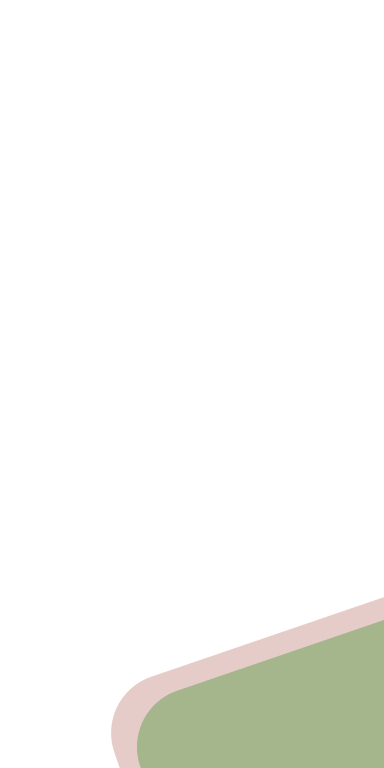
Give the GLSL for this background, as a Shadertoy shader.

```glsl
// Two tilted, rounded cards, rose behind sage, rising from the lower right of a white page.

const vec3 PAGE = vec3(1.0);
const vec3 ROSE = vec3(0.90, 0.80, 0.79);
const vec3 SAGE = vec3(0.647, 0.710, 0.549);

// Lengths are in canvas widths, the angle in radians.
const float TILT = 0.3295;
const float CORNER_RADIUS = 0.155;
const vec2 ROSE_CORNER = vec2(0.4443, 0.0911);
const vec2 SAGE_CORNER = vec2(0.5117, 0.0547);

// Signed distance to a tilted card that runs on right and down from its rounded corner.
float cardDistance(vec2 p, vec2 cornerCentre) {
    vec2 along = vec2(cos(TILT), sin(TILT));
    vec2 across = vec2(-along.y, along.x);
    vec2 offset = p - cornerCentre;
    vec2 q = vec2(-dot(offset, along), dot(offset, across));
    return length(max(q, 0.0)) + min(max(q.x, q.y), 0.0) - CORNER_RADIUS;
}

// Coverage with an edge one pixel wide.
float coverage(float dist, float pixel) {
    return clamp(0.5 - dist / pixel, 0.0, 1.0);
}

void mainImage(out vec4 fragColor, in vec2 fragCoord) {
    float pixel = 1.0 / iResolution.x;
    vec2 p = fragCoord * pixel;

    // Layers from back to front
    vec3 color = PAGE;
    color = mix(color, ROSE, coverage(cardDistance(p, ROSE_CORNER), pixel));
    color = mix(color, SAGE, coverage(cardDistance(p, SAGE_CORNER), pixel));

    fragColor = vec4(color, 1.0);
}
```
